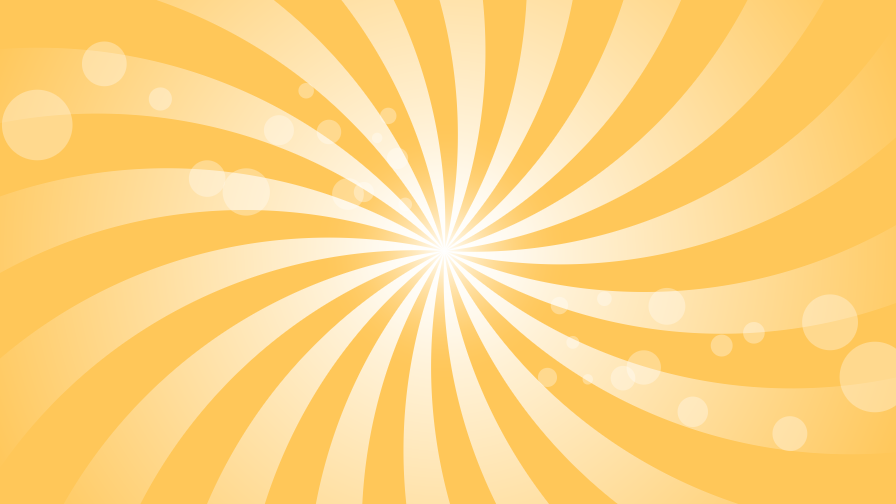
Write a Shadertoy shader that draws this background.

```glsl
#define CENTER vec2(-0.007, 0.002)
#define RAYS 18.0
#define RAY_TURN 0.206
#define RAY_BEND 0.497
#define RAY_REACH 0.99
#define GLOW_RADIUS 0.26
#define BUBBLES 14
#define BUBBLE_RADIUS 0.070
#define BUBBLE_ALPHA 0.32
#define AMBER vec3(1.0, 0.78, 0.35)
#define WHITE vec3(1.0)

const float TAU = 6.2831853;

// Antialiased fill from a signed distance, positive inside
float fill(float dist, float pixel) {
    return clamp(0.5 + dist / pixel, 0.0, 1.0);
}

// Rays bent along circular arcs through the center
float swirlRays(vec2 p, float pixel) {
    float r = length(p);
    float bend = asin(min(RAY_BEND * r, 1.0));
    float phase = (atan(p.y, p.x) - bend - RAY_TURN) * RAYS / TAU;
    float offset = abs(phase - round(phase));
    float dist = (0.25 - offset) * TAU / RAYS * r;
    return fill(dist, pixel) * clamp(1.0 - r / RAY_REACH, 0.0, 1.0);
}

// Opacity of a trail of bubbles that shrinks toward the center
// rhythm: sway frequency, inward decay, size frequency
float bubbleTrail(vec2 p, float reach, vec3 rhythm, float pixel) {
    float clear = 1.0;
    for (int n = 0; n < BUBBLES; n++) {
        float i = float(n);
        float along = reach * exp(-rhythm.y * i);
        float sway = 0.139 * exp(-0.04 * i) * sin(rhythm.x * i);
        float across = 0.25 * exp(-0.03 * i) + sway;
        float size = BUBBLE_RADIUS * exp(-0.1 * i) * (0.7 + 0.3 * cos(rhythm.z * i));
        float dist = size - length(p - vec2(along, across));
        clear *= 1.0 - BUBBLE_ALPHA * fill(dist, pixel);
    }
    return 1.0 - clear;
}

void mainImage(out vec4 fragColor, in vec2 fragCoord) {
    float pixel = 1.0 / iResolution.y;
    vec2 p = (fragCoord - 0.5 * iResolution.xy) * pixel - CENTER;

    // Rays over the flat ground
    vec3 color = mix(AMBER, WHITE, swirlRays(p, pixel));

    // Soft central light
    float glow = max(1.0 - length(p) / GLOW_RADIUS, 0.0);
    color = mix(color, WHITE, glow * glow);

    // Bubble trails to the upper left and lower right
    vec2 left = p * vec2(-1.0, 1.0);
    vec2 right = p * vec2(1.0, -1.0);
    color = mix(color, WHITE, bubbleTrail(left, 0.808, vec3(1.3, 0.18, 1.57), pixel));
    color = mix(color, WHITE, bubbleTrail(right, 0.854, vec3(4.0, 0.11, 0.95), pixel));

    fragColor = vec4(color, 1.0);
}
```
